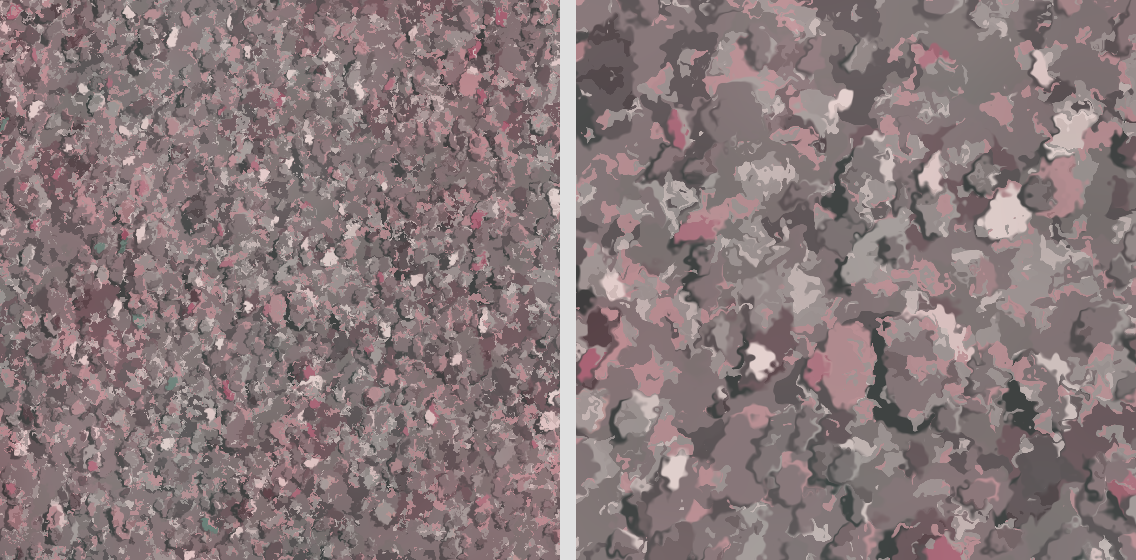
Left: the whole. Right: its middle third, enlarged.
Write a WebGL 2 fragment shader that draws this texture.

```glsl
#version 300 es
precision highp float;
// Rough bed of mauve gravel: flat angular chips with dark lower-left shadows and pale flecks.

uniform vec2 u_resolution;
out vec4 fragColor;

const vec3 MAUVE = vec3(0.525, 0.455, 0.465);
const vec3 DUSK = vec3(0.385, 0.34, 0.35);
const vec3 PLUM = vec3(0.45, 0.355, 0.375);
const vec3 ASH = vec3(0.65, 0.605, 0.60);
const vec3 PINK = vec3(0.74, 0.56, 0.58);
const vec3 PALE = vec3(0.90, 0.82, 0.81);
const vec3 ROSE = vec3(0.66, 0.39, 0.46);
const vec3 TEAL = vec3(0.43, 0.51, 0.48);
const vec3 SOOT = vec3(0.26, 0.26, 0.26);

vec3 hash(vec2 p) {
  vec3 h = fract(p.xyx * vec3(0.1031, 0.1030, 0.0973));
  h += dot(h, h.yxz + 33.33);
  return fract((h.xxy + h.yzz) * h.zyx);
}

vec2 noise(vec2 p) {
  vec2 i = floor(p), f = fract(p);
  f = f * f * (3.0 - 2.0 * f);
  vec2 low = mix(hash(i).xy, hash(i + vec2(1, 0)).xy, f.x);
  vec2 high = mix(hash(i + vec2(0, 1)).xy, hash(i + vec2(1, 1)).xy, f.x);
  return mix(low, high, f.y);
}

vec2 fbm(vec2 p) {
  return 0.55 * noise(p) + 0.28 * noise(p * 2.1 + 17.0) + 0.17 * noise(p * 4.3 + 41.0);
}

float inside(float d, float blur) {
  return smoothstep(blur, -blur, d);
}

float ellipse(vec2 p, vec2 radius) {
  return (length(p / radius) - 1.0) * min(radius.x, radius.y);
}

vec2 rotate(vec2 p, float angle) {
  float c = cos(angle), s = sin(angle);
  return vec2(c * p.x - s * p.y, s * p.x + c * p.y);
}

// Stone colour for a pick from 0 to 1, dull stones first and vivid ones last
vec3 stoneColour(float pick, float tint) {
  if (pick < 0.57) return MAUVE + (tint - 0.5) * vec3(0.06, 0.02, 0.03);
  if (pick < 0.70) return mix(DUSK, PLUM, tint);
  if (pick < 0.79) return mix(MAUVE, ASH, 0.5 + 0.6 * tint);
  if (pick < 0.88) return mix(MAUVE, PINK, 0.5 + 0.5 * tint);
  if (pick < 0.94) return mix(PALE, PINK, 0.25 * tint);
  if (pick < 0.99) return mix(ROSE, PINK, 0.4 * tint);
  return TEAL;
}

// One jittered grid of stones, each with a cast shadow and a lit, chipped face
vec3 stones(vec3 colour, vec2 p, float cells, float coverage, float vividness, float blur) {
  vec2 q = p * cells;
  float edge = blur * cells;
  float grit = fbm(p * 75.0 + cells).x;
  for (int j = -1; j <= 1; j++) {
    for (int i = -1; i <= 1; i++) {
      vec2 id = floor(q) + vec2(i, j);
      vec3 place = hash(id + cells * 3.7);
      if (place.z > coverage) continue;
      vec3 form = hash(id + cells * 5.3 + 71.0);
      vec3 look = hash(id + cells * 7.9 + 139.0);
      vec2 d = q - id - 0.15 - 0.7 * place.xy;
      float angle = (form.x - 0.35) * 1.7;
      vec2 radius = mix(vec2(0.17, 0.29), vec2(0.30, 0.50), form.yz);
      vec2 shift = vec2(0.14, 0.08);
      float body = ellipse(rotate(d, angle), radius);
      float shadow = ellipse(rotate(d + shift, angle), radius);
      float core = ellipse(rotate(d + shift * 0.9, angle), radius);

      vec3 shade = mix(DUSK - 0.01, SOOT, smoothstep(0.35, 0.9, look.z));
      colour = mix(colour, shade, inside(shadow, edge) * step(0.15, form.z));
      vec3 face = stoneColour(look.x * vividness, look.y);
      vec3 glint = mix(mix(ASH, PINK, step(0.55, look.y)), PALE, 0.7 * step(0.82, look.z));
      float lit = inside(-core, edge) * smoothstep(0.45, 0.48, grit) * step(0.4, form.y);
      face = mix(face, max(face, glint), lit);
      face -= 0.07 * smoothstep(0.42, 0.40, grit) * step(0.5, look.z);
      colour = mix(colour, face, inside(body, edge));
    }
  }
  return colour;
}

// Flat mottled patches between the stones
vec3 ground(vec2 p) {
  vec2 broad = fbm(p * 9.0 + 5.0);
  vec2 fine = fbm(p * 30.0 + 90.0);
  vec3 colour = mix(MAUVE, vec3(0.50, 0.45, 0.45), smoothstep(0.53, 0.55, broad.x));
  colour = mix(colour, PLUM, smoothstep(0.62, 0.64, broad.y));
  return mix(colour, DUSK, smoothstep(0.36, 0.34, fine.x));
}

// Ragged crumbs of pale dust, gathered in drifts
vec3 dust(vec3 colour, vec2 p, float scale, float level) {
  vec2 crumb = fbm(p * scale + 23.0);
  float drift = fbm(p * 11.0 + scale).x - 0.5;
  float cover = smoothstep(level, level + 0.025, crumb.x + 0.5 * min(drift, 0.1));
  vec3 tint = mix(mix(MAUVE, ASH, 0.85), PINK, smoothstep(0.56, 0.58, crumb.y));
  tint = mix(tint, PALE, 0.6 * smoothstep(0.33, 0.31, crumb.y));
  return mix(colour, tint, cover * 0.9);
}

void main() {
  vec2 p = gl_FragCoord.xy / u_resolution.y;
  float blur = 0.0010 + 0.4 / u_resolution.y;
  vec2 ragged = p + (noise(p * 75.0) - 0.5) * 0.009 + (noise(p * 260.0 + 9.0) - 0.5) * 0.0065;

  vec3 colour = ground(ragged);
  colour = stones(colour, ragged, 10.5, 0.42, 0.68, blur);
  colour = dust(colour, ragged, 60.0, 0.615);
  colour = stones(colour, ragged, 17.0, 0.42, 0.92, blur);
  colour = stones(colour, ragged, 25.0, 0.42, 1.0, blur);
  colour = dust(colour, ragged, 85.0, 0.655);
  colour = stones(colour, ragged, 37.0, 0.30, 1.0, blur);
  // Slow drift of light and warmth across the bed
  vec2 drift = fbm(p * 6.0 + 31.0) - 0.5;
  colour += drift.x * 0.09 + drift.y * vec3(0.07, -0.03, -0.01);
  fragColor = vec4(colour, 1.0);
}
```
